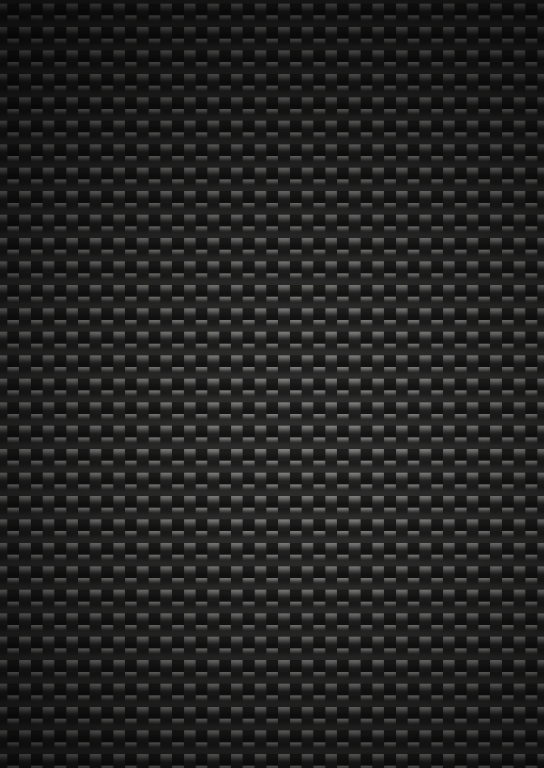
A Shadertoy shader for this texture:

```glsl
// Dark carbon-fibre weave: staggered glossy tows under a soft off-centre light.

const vec2  REPEATS      = vec2(23.1, 32.75);   // full weave periods across and down
const vec2  PHASE        = vec2(0.81, 0.15);    // offset of the first period from the top left
const vec2  LIGHT_CENTRE = vec2(0.57, 0.44);
const float LIGHT_RADIUS = 0.55;                // in canvas heights
const float LIGHT_FLOOR  = 0.15;
const float GLINT        = 0.50;                // top edge of a raised tow
const float TOW_SHADE    = 0.13;                // foot of a raised tow
const float GAP_TOP      = 0.115;               // sunken tow, upper end
const float GAP_FOOT     = 0.075;               // sunken tow, lower end
const float BAND         = 0.175;               // pale band closing every second row
const float TALL_FADE    = 0.85;                // glint lengths, in row heights
const float SHORT_FADE   = 0.60;
const vec3  TINT         = vec3(1.0, 1.0, 0.99);
const int   SAMPLES      = 3;                   // antialiasing grid per side

// Grey level of the weave; p counts periods rightwards and downwards.
float weave(vec2 p) {
    float row = floor(p.y * 2.0);
    float column = floor(p.x * 2.0);
    float down = fract(p.y * 2.0);
    float across = fract(p.x * 2.0);
    float shortRow = mod(row, 2.0);
    float raised = 1.0 - mod(row + column, 2.0);

    // Raised tow: a glint that fades downwards and rounds off at the sides
    float fade = mix(TALL_FADE, SHORT_FADE, shortRow);
    float glint = pow(1.0 - smoothstep(0.0, fade, down), 1.2);
    float sideRound = 1.0 - 0.12 * pow(abs(2.0 * across - 1.0), 4.0);
    float foot = mix(TOW_SHADE, BAND, shortRow * smoothstep(0.3, 0.7, down));
    float tow = mix(foot, GLINT * sideRound, glint);

    // Sunken tow: sinks into shadow, or rises into the pale band
    float gapFoot = mix(GAP_FOOT, BAND, shortRow);
    float gap = mix(GAP_TOP, gapFoot, smoothstep(0.2, 0.8, down));

    return mix(gap, tow, raised);
}

// Soft pool of light falling off towards the canvas edges.
float lighting(vec2 uv) {
    vec2 offset = uv - LIGHT_CENTRE;
    offset.x *= iResolution.x / iResolution.y;
    float pool = exp(-dot(offset, offset) / (LIGHT_RADIUS * LIGHT_RADIUS));
    return mix(LIGHT_FLOOR, 1.0, pool);
}

void mainImage(out vec4 fragColor, in vec2 fragCoord) {
    // Average the weave over the pixel to smooth its edges
    float tone = 0.0;
    for (int j = 0; j < SAMPLES; j++) {
        for (int i = 0; i < SAMPLES; i++) {
            vec2 jitter = (vec2(i, j) + 0.5) / float(SAMPLES) - 0.5;
            vec2 uv = (fragCoord + jitter) / iResolution.xy;
            tone += weave(vec2(uv.x, 1.0 - uv.y) * REPEATS - PHASE);
        }
    }
    tone /= float(SAMPLES * SAMPLES);

    fragColor = vec4(TINT * tone * lighting(fragCoord / iResolution.xy), 1.0);
}
```
